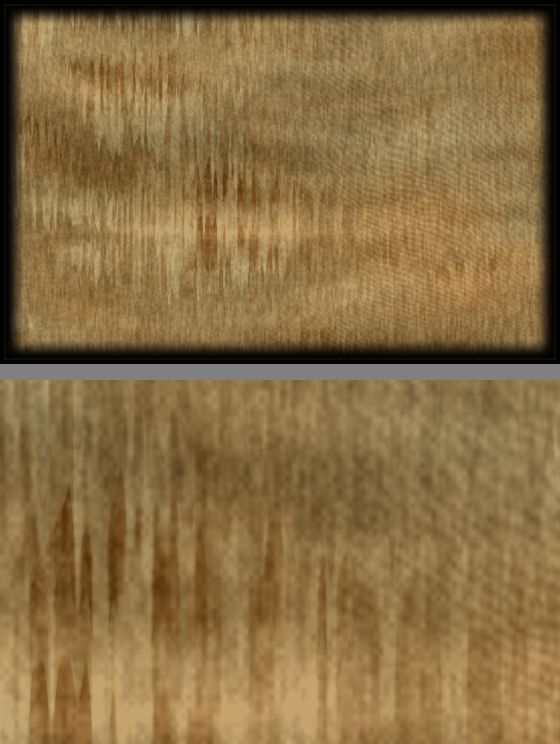
Top, the full canvas; bottom, a detail of the centre.
Write a WebGL 1 fragment shader that draws this texture.

```glsl
precision highp float;
uniform vec2 u_resolution;

#define MID_COLOR vec3(0.55, 0.44, 0.265)
#define TONE_STEP vec3(0.092, 0.09, 0.078)
#define RUST_TINT vec3(0.045, -0.012, -0.04)
#define CLOUD_GAIN 3.4
#define STREAK_GAIN 1.25
#define GRAIN_GAIN 1.5
#define FIBER_GAIN 1.2
#define RIPPLE_GAIN 0.28
#define FRAME_START 0.016
#define FRAME_END 0.072

float hash(vec2 p) {
  return fract(sin(dot(p, vec2(127.1, 311.7))) * 43758.5453);
}

float noise(vec2 p) {
  vec2 i = floor(p);
  vec2 f = fract(p);
  f = f * f * (3.0 - 2.0 * f);
  float low = mix(hash(i), hash(i + vec2(1.0, 0.0)), f.x);
  float high = mix(hash(i + vec2(0.0, 1.0)), hash(i + vec2(1.0, 1.0)), f.x);
  return mix(low, high, f.y);
}

float fbm(vec2 p) {
  float sum = 0.0;
  float amp = 0.5;
  for (int i = 0; i < 5; i++) {
    sum += amp * noise(p);
    p = mat2(1.98, 0.16, -0.16, 1.98) * p + 17.3;
    amp *= 0.5;
  }
  return sum / 0.969;
}

// Soft elliptical spot, 1 at its centre
float spot(vec2 p, vec2 center, vec2 radius) {
  vec2 d = (p - center) / radius;
  return exp(-dot(d, d));
}

// Broad light and dark areas of the sheet
float broadTone(vec2 p) {
  float tone = 0.5 * spot(p, vec2(1.3, 0.42), vec2(0.4, 0.3));
  tone -= 0.95 * spot(p, vec2(0.52, 0.5), vec2(0.4, 0.13));
  tone -= 0.6 * spot(p, vec2(1.4, 0.93), vec2(0.25, 0.08));
  tone += 0.5 * spot(p, vec2(0.65, 0.87), vec2(0.5, 0.09));
  float bandY = 0.365 + 0.03 * (noise(vec2(p.x * 5.0, 3.0)) - 0.5);
  tone += 0.9 * spot(p, vec2(0.55, bandY), vec2(0.45, 0.018));
  float arcY = 0.75 + 0.35 * (p.x - 1.05) * (p.x - 1.05);
  tone -= 0.6 * spot(p, vec2(1.0, arcY), vec2(0.4, 0.022));
  return tone;
}

// Horizontal wisps, bent by a slow warp
float cloudTone(vec2 p) {
  float bend = 0.12 * (p.x - 1.0) * (p.x - 1.0) * smoothstep(0.4, 0.9, p.y);
  vec2 q = vec2(p.x, p.y - bend + 0.09 * (noise(p * vec2(2.2, 3.0)) - 0.5));
  return fbm(q * vec2(1.8, 8.0) + 4.7) - 0.5;
}

// Worn patches whose ends are torn into upright streaks
float streakTone(vec2 p) {
  float column = noise(vec2(p.x * 125.0, p.y * 5.0));
  float wide = noise(vec2(p.x * 48.0, p.y * 4.0 + 9.0));
  vec2 q = vec2(p.x, p.y + 0.11 * (column - 0.5) + 0.05 * (wide - 0.5));
  float paleField = fbm(q * vec2(3.2, 7.0) + 31.0);
  float darkField = fbm(q * vec2(3.0, 8.0) + 58.0);
  float pale = smoothstep(0.52, 0.63, paleField) * smoothstep(0.25, 0.65, column);
  float dark = smoothstep(0.53, 0.65, darkField) * smoothstep(0.75, 0.35, column);
  float leftSide = mix(0.25, 1.0, smoothstep(1.05, 0.45, p.x));
  float lowerRight = 0.7 * spot(p, vec2(1.2, 0.27), vec2(0.3, 0.07));
  return (pale - 1.1 * dark) * max(leftSide, lowerRight);
}

// Fine slanted ripples, strongest on the right
float rippleTone(vec2 p) {
  float slope = p.y + 0.5 * p.x + 0.12 * noise(p * 4.0) + 0.012 * noise(p * 25.0);
  float mask = smoothstep(0.3, 0.7, noise(p * 3.5 + 12.0));
  return sin(slope * 380.0) * mask * smoothstep(0.6, 1.1, p.x);
}

void main() {
  vec2 p = gl_FragCoord.xy / u_resolution.y;
  float aspect = u_resolution.x / u_resolution.y;

  // Sum of all tones, zero being the middle colour
  float streak = streakTone(p);
  float grain = 0.6 * noise(p * vec2(210.0, 165.0)) + 0.4 * noise(p * vec2(95.0, 80.0) + 7.0) - 0.5;
  float fiber = noise(p * vec2(180.0, 26.0) + 40.0) - 0.5;
  float tone = broadTone(p) + CLOUD_GAIN * cloudTone(p) + STREAK_GAIN * streak;
  tone += GRAIN_GAIN * grain + FIBER_GAIN * fiber + RIPPLE_GAIN * rippleTone(p);
  tone = clamp(tone, -2.8, 2.2);

  // Rust in the dark wisps, grey green in the worn patches
  float rust = 2.2 * (fbm(p * vec2(2.5, 5.0) + 80.0) - 0.5) - 0.45 * streak;
  vec3 color = MID_COLOR + TONE_STEP * tone + RUST_TINT * rust;

  // Dark frame with a soft inner edge and a faint thin line
  vec2 edge = min(p, vec2(aspect, 1.0) - p);
  vec2 fade = smoothstep(vec2(FRAME_START), vec2(FRAME_END), edge);
  float border = min(edge.x, edge.y);
  float line = smoothstep(0.003, 0.0005, abs(border - 0.0135));
  color *= fade.x * fade.y;
  color += vec3(0.075, 0.06, 0.035) * line + vec3(0.012, 0.009, 0.005) * smoothstep(0.0, 0.02, border);

  gl_FragColor = vec4(clamp(color, 0.0, 1.0), 1.0);
}
```
